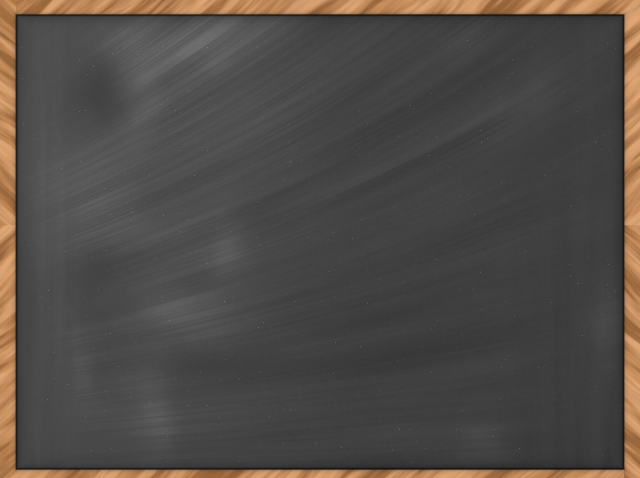
Reproduce this texture procedurally as a WebGL 1 fragment shader.

```glsl
precision highp float;
// A wiped chalkboard with curved eraser strokes, in a diagonal-grain wooden frame.
uniform vec2 u_resolution;

#define FRAME_SIDE 0.033
#define FRAME_TOP 0.030
#define FRAME_BOTTOM 0.0175
#define STROKE_BEND 0.75
#define STROKE_GAIN 0.040
#define DUST_GAIN 0.15
#define GRAIN_SCALE 60.0
#define WOOD_DARK vec3(0.61, 0.41, 0.24)
#define WOOD_MID vec3(0.76, 0.54, 0.35)
#define WOOD_LIGHT vec3(0.86, 0.64, 0.45)

float hash(vec2 p) {
  return fract(sin(dot(p, vec2(127.1, 311.7))) * 43758.5453);
}

float noise(vec2 p) {
  vec2 i = floor(p), f = fract(p);
  f = f * f * (3.0 - 2.0 * f);
  return mix(mix(hash(i), hash(i + vec2(1.0, 0.0)), f.x),
             mix(hash(i + vec2(0.0, 1.0)), hash(i + 1.0), f.x), f.y);
}

float fbm(vec2 p) {
  float sum = 0.0, amp = 0.5;
  for (int i = 0; i < 4; i++) {
    sum += amp * noise(p);
    p = p * 2.03 + 17.3;
    amp *= 0.5;
  }
  return sum;
}

// Soft elliptical patch, tilted by a shear of y along x
float patchAt(vec2 p, vec2 center, vec2 radius, float slope) {
  vec2 d = p - center;
  d.y -= slope * d.x;
  d /= radius;
  return exp(-min(dot(d, d), 30.0));
}

// Broad chalk haze; uv runs 0..1 over the canvas
float chalkHaze(vec2 uv) {
  float h = 0.0;
  h += 0.090 * patchAt(uv, vec2(0.29, 0.92), vec2(0.12, 0.06), 0.2);
  h += 0.050 * patchAt(uv, vec2(0.215, 0.80), vec2(0.035, 0.11), 0.9);
  h += 0.035 * patchAt(uv, vec2(0.36, 0.76), vec2(0.20, 0.16), 0.5);
  h += 0.045 * patchAt(uv, vec2(0.12, 0.60), vec2(0.09, 0.13), -0.4);
  h += 0.055 * patchAt(uv, vec2(0.345, 0.475), vec2(0.035, 0.06), 0.0);
  h += 0.030 * patchAt(uv, vec2(0.24, 0.49), vec2(0.10, 0.06), -0.3);
  h += 0.070 * patchAt(uv, vec2(0.28, 0.34), vec2(0.09, 0.055), -0.2);
  h += 0.055 * patchAt(uv, vec2(0.235, 0.14), vec2(0.03, 0.10), 0.0);
  h += 0.035 * patchAt(uv, vec2(0.13, 0.23), vec2(0.03, 0.08), -1.5);
  h += 0.030 * patchAt(uv, vec2(0.75, 0.07), vec2(0.035, 0.05), 0.0);
  h += 0.035 * patchAt(uv, vec2(0.96, 0.31), vec2(0.025, 0.10), 0.0);
  h += 0.030 * patchAt(uv, vec2(0.71, 0.93), vec2(0.07, 0.04), 0.8);
  h += 0.030 * patchAt(uv, vec2(0.83, 0.78), vec2(0.05, 0.05), 0.8);
  // Wiped, darker places
  h -= 0.060 * patchAt(uv, vec2(0.150, 0.81), vec2(0.045, 0.08), 0.0);
  h -= 0.040 * patchAt(uv, vec2(0.165, 0.40), vec2(0.045, 0.08), 0.0);
  h -= 0.035 * patchAt(uv, vec2(0.34, 0.23), vec2(0.13, 0.035), 0.0);
  return h;
}

vec3 boardColor(vec2 p, vec2 uv) {
  // Eraser strokes follow y = c * exp(bend * x): flat low down, steep high up
  float lane = p.y * exp(-STROKE_BEND * (p.x - 0.7));
  float broad = fbm(vec2(p.x * 2.2, lane * 22.0)) - 0.47;
  float fine = noise(vec2(p.x * 5.0, lane * 190.0)) - 0.5;
  float upright = fbm(vec2(p.x * 48.0, p.y * 2.5)) - 0.47;
  float sides = 1.0 - smoothstep(0.06, 0.17, uv.x);
  sides = max(sides, smoothstep(0.72, 0.95, uv.x) * (1.0 - 0.6 * uv.y));

  vec2 warp = vec2(fbm(p * 9.0), fbm(p * 9.0 + 40.0)) - 0.47;
  float haze = chalkHaze(uv + warp * 0.06);
  float tone = 0.298 - 0.055 * smoothstep(0.05, 0.75, uv.x) + 0.018 * (uv.y - 0.4);
  tone += haze * (0.9 + 0.9 * broad + 0.45 * fine);
  tone += STROKE_GAIN * mix(broad * 1.3 + fine * 0.4, upright * 1.1, sides);
  tone += 0.03 * (fbm(p * 4.0) - 0.47);

  // Long sweep: crisp lower edge, fading upward
  float sweep = smoothstep(0.584, 0.594, lane) * (1.0 - smoothstep(0.595, 0.66, lane));
  sweep *= smoothstep(0.50, 0.80, p.x) * (1.0 - smoothstep(0.95, 1.20, p.x));
  tone += 0.045 * sweep * (1.0 + broad);

  // Scattered chalk dust
  vec2 cell = floor(p * 75.0);
  vec2 spot = 0.25 + 0.5 * vec2(hash(cell + 3.1), hash(cell + 8.7));
  float speck = 1.0 - smoothstep(0.04, 0.13, length(fract(p * 75.0) - spot));
  tone += DUST_GAIN * speck * step(0.93, hash(cell)) * hash(cell + 5.5);
  tone += 0.012 * (noise(p * 330.0) - 0.5);
  return vec3(tone);
}

vec3 woodColor(vec2 p, float lean) {
  vec2 along = vec2(lean * 0.75 * p.x + 0.66 * p.y, 0.75 * p.y - lean * 0.66 * p.x);
  float bend = 0.02 * noise(along * 9.0);
  float grain = fbm(vec2(along.x * 7.0, (along.y + bend) * GRAIN_SCALE));
  float pores = noise(vec2(along.x * 16.0, along.y * 190.0));
  vec3 c = mix(WOOD_DARK, WOOD_MID, smoothstep(0.22, 0.45, grain));
  c = mix(c, WOOD_LIGHT, smoothstep(0.42, 0.65, grain));
  return c * (0.94 + 0.10 * pores);
}

void main() {
  vec2 p = gl_FragCoord.xy / u_resolution.y;
  vec2 uv = gl_FragCoord.xy / u_resolution;
  float width = u_resolution.x / u_resolution.y;
  float pixel = 1.0 / u_resolution.y;

  // Depth inside the board, negative on the frame
  float sideDepth = min(p.x, width - p.x) - FRAME_SIDE;
  float depth = min(sideDepth, min(p.y - FRAME_BOTTOM, 1.0 - FRAME_TOP - p.y));

  // Grain leans mirror between the side rails and halfway up
  float lean = 1.0;
  if (sideDepth < 0.0) lean = sign(0.53 - uv.y) * sign(0.5 - uv.x);
  vec3 wood = woodColor(p, lean) * (1.0 - 0.25 * exp(min(depth, 0.0) / 0.004));
  vec3 board = boardColor(p, uv);
  board *= 1.0 - 0.30 * exp(-max(depth, 0.0) / 0.012);
  board *= 0.45 + 0.55 * smoothstep(0.001, 0.006, depth);
  gl_FragColor = vec4(mix(wood, board, smoothstep(-pixel, pixel, depth)), 1.0);
}
```
